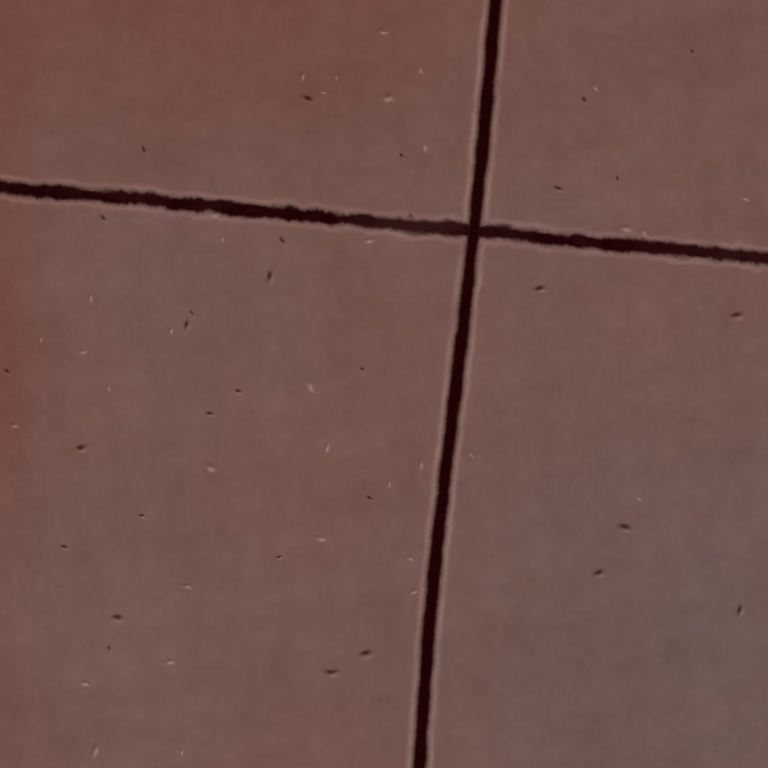
Reproduce this texture procedurally as a Shadertoy shader.

```glsl
// Worn reddish-brown floor tiles divided by two dark, ragged, tilted seams.
#define SEAM_DARK vec3(0.115, 0.012, 0.012)
#define RIM_LIGHT vec3(0.560, 0.430, 0.405)
#define TILE_RED vec3(0.450, 0.295, 0.265)
#define TILE_GREY vec3(0.450, 0.342, 0.320)
#define UPRIGHT_HALF 0.0070
#define LEVEL_HALF 0.0068
#define RIM_OFFSET 0.0070
#define RIM_WIDTH 0.0036
#define EDGE_SOFT 0.0026
#define CHIP_CELLS 17.0
#define CHIP_CHANCE 0.24
#define GRAIN 0.012

vec2 hash2(vec2 cell) {
    vec3 q = fract(vec3(cell.xyx) * vec3(0.1031, 0.1030, 0.0973));
    q += dot(q, q.yzx + 33.33);
    return fract((q.xx + q.yz) * q.zy);
}

// Layered, rotated and warped sines, about -1 to 1
float waves(vec2 p) {
    float sum = 0.0, amp = 0.5;
    for (int i = 0; i < 5; i++) {
        p = mat2(0.8, 0.6, -0.6, 0.8) * p * 1.7 + 1.3;
        p += 0.6 * sin(p.yx * 0.8);
        sum += amp * sin(p.x) * cos(p.y);
        amp *= 0.68;
    }
    return sum;
}

// Distance to the nearest scattered cell point
float cellular(vec2 p) {
    vec2 base = floor(p);
    float nearest = 2.0;
    for (int j = -1; j <= 1; j++)
        for (int i = -1; i <= 1; i++) {
            vec2 cell = base + vec2(i, j);
            nearest = min(nearest, length(cell + hash2(cell) - p));
        }
    return nearest;
}

// Signed offsets from the centres of the upright and level seams
vec2 seamOffsets(vec2 p) {
    float x = 0.546 + 0.100 * p.y - 0.008 * (1.0 - p.y) * sin(5.2 * p.y);
    float y = 0.757 - 0.094 * p.x;
    return vec2(p.x - x, p.y - y) * 0.995;
}

// Broad tints, mottling and fine grain
vec3 tileColour(vec2 p) {
    float red = smoothstep(0.60, 1.05, p.y) * (1.0 - 0.65 * smoothstep(0.25, 0.95, p.x));
    red += 0.65 * exp(-dot((p - vec2(-0.03, 0.52)) * vec2(9.0, 5.0),
                           (p - vec2(-0.03, 0.52)) * vec2(9.0, 5.0)));
    red += 0.35 * (1.0 - smoothstep(0.0, 0.06, p.x)) + 0.18 * waves(p * 4.0);
    vec3 col = mix(TILE_GREY, TILE_RED, clamp(red + 0.2, 0.0, 1.2));
    float corner = smoothstep(0.55, 0.0, length(p - vec2(0.90, 0.10)));
    col += corner * vec3(-0.022, 0.006, 0.007);
    col += 0.012 * waves(p * 11.0) + GRAIN * waves(p * 42.0);
    return col + GRAIN * (cellular(p * 90.0) - 0.45);
}

// Small dark chips, each with a pale lower lip
vec3 addChips(vec3 col, vec2 p) {
    vec2 base = floor(p * CHIP_CELLS);
    for (int j = -1; j <= 1; j++)
        for (int i = -1; i <= 1; i++) {
            vec2 cell = base + vec2(i, j);
            vec2 kind = hash2(cell + 71.0);
            vec2 shape = hash2(cell + 19.0);
            vec2 centre = (cell + hash2(cell)) / CHIP_CELLS;
            float chance = CHIP_CHANCE * mix(1.3, 0.45, smoothstep(0.50, 0.65, centre.x));
            if (kind.x > chance) continue;
            float turn = 2.4 * shape.x - 0.4;
            mat2 spin = mat2(cos(turn), sin(turn), -sin(turn), cos(turn));
            float size = mix(0.0022, 0.0050, shape.y * shape.y);
            vec2 d = (p - centre) / size;
            d += 0.4 * waves(p * 60.0);
            vec2 pit = spin * d * vec2(1.0, 1.0);
            vec2 lip = spin * (d - vec2(0.7, -1.2));
            float dark = exp(-dot(pit * vec2(0.7, 1.5), pit * vec2(0.7, 1.5)));
            float pale = exp(-dot(lip * vec2(0.7, 1.6), lip * vec2(0.7, 1.6)));
            col -= dark * mix(0.20, 0.04, step(0.65, kind.y / 1.0));
            col += pale * mix(0.06, 0.15, step(0.65, kind.y));
        }
    return col;
}

void mainImage(out vec4 fragColor, in vec2 fragCoord) {
    vec2 p = fragCoord / iResolution.xy;
    vec3 col = addChips(tileColour(p), p);

    // Ragged seam edges: x is upright, y is level
    vec2 rough = vec2(waves(p * vec2(28.0, 34.0)), waves(p * vec2(48.0, 38.0) + 5.0));
    vec2 gap = abs(seamOffsets(p) + vec2(0.0009, 0.0022) * rough.yx);
    gap += vec2(0.0012, 0.0032) * rough - vec2(UPRIGHT_HALF, LEVEL_HALF);

    // Pale rims, broken along their length
    vec2 fromRim = (gap - RIM_OFFSET) / RIM_WIDTH;
    vec2 rim = exp(-fromRim * fromRim) * vec2(0.75, 0.52);
    rim *= 0.85 + 0.5 * vec2(waves(p * 25.0 + 2.0), waves(p * 31.0 + 8.0));
    col = mix(col, RIM_LIGHT, clamp(max(rim.x, rim.y), 0.0, 1.0));

    // Soft shade, then the dark cores; the level seam wears thin near the crossing
    vec2 shade = 1.0 - smoothstep(-0.001, 0.006, gap);
    col *= 1.0 - 0.28 * max(shade.x, shade.y);
    vec2 core = 1.0 - smoothstep(-EDGE_SOFT, EDGE_SOFT, gap);
    float worn = exp(-pow((p.x - 0.53) / 0.07, 2.0)) + 0.5 * smoothstep(0.80, 1.0, p.x);
    core.y *= clamp(0.94 - 0.28 * worn + 0.12 * rough.x, 0.0, 1.0);
    col = mix(col, SEAM_DARK, max(core.x, core.y));

    fragColor = vec4(clamp(col, 0.0, 1.0), 1.0);
}
```
